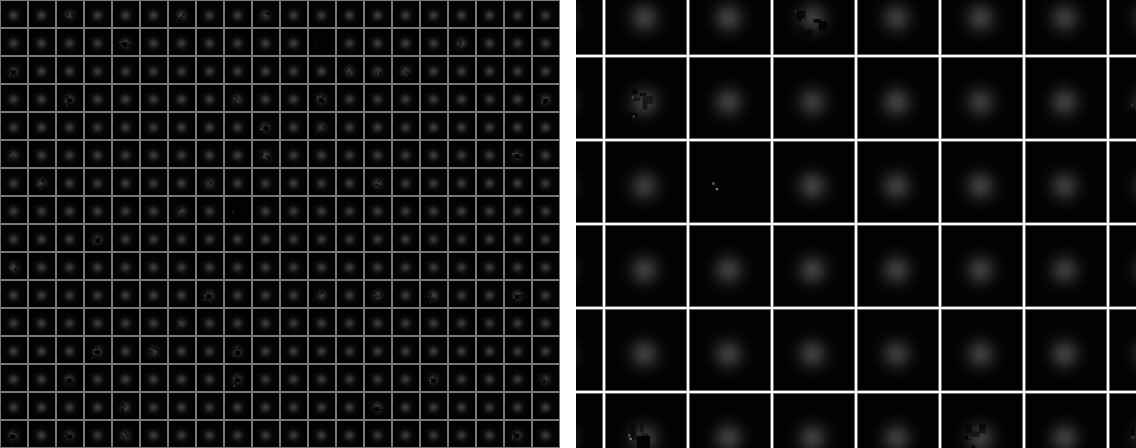
Left: the whole. Right: its middle third, enlarged.
Reproduce this pattern procedurally as a WebGL 2 fragment shader.

```glsl
#version 300 es
precision highp float;
// A grid of 20 by 16 black cells ruled by thin white lines, each with a dim
// Gaussian spot. Hashed cells are damaged: chipped by small dark boxes, some
// with a square hole and pale specks, and a very few with no spot at all.

uniform vec2 u_resolution;
out vec4 fragColor;

const vec2 GRID = vec2(20.0, 16.0);
const vec2 SPOT_CENTER = vec2(0.482, 0.452);
const float SPOT_SIGMA = 0.118;
const float LINE_WIDTH = 0.034;
const vec3 BACKGROUND = vec3(0.008);
const vec3 SPOT_COLOR = vec3(0.225);
const vec3 LINE_COLOR = vec3(0.98);
const vec3 SPECK_COLOR = vec3(0.75);

float hash(vec2 p, float seed) {
  vec3 q = fract(vec3(p.xyx + seed * 7.31) * vec3(0.1031, 0.1030, 0.0973));
  q += dot(q, q.yzx + 33.33);
  return fract((q.x + q.y) * q.z);
}

vec2 hash2(vec2 p, float seed) {
  return vec2(hash(p, seed), hash(p, seed + 0.57));
}

// Coverage of an axis-aligned box, softened over one pixel.
float box(vec2 p, vec2 halfSize, vec2 px) {
  vec2 cover = clamp((halfSize - abs(p)) / px + 0.5, 0.0, 1.0);
  cover = min(cover, 2.0 * halfSize / px);
  return cover.x * cover.y;
}

// Coverage of the ruled lines centred on the cell borders.
float gridLines(vec2 local, float width, vec2 px) {
  vec2 d = min(local, 1.0 - local);
  vec2 cover = clamp((0.5 * width - d) / px + 0.5, 0.0, 1.0);
  cover = min(cover, width / px);
  return max(cover.x, cover.y);
}

float spot(vec2 p, float sigma) {
  return exp(-dot(p, p) / (2.0 * sigma * sigma));
}

// Dark ragged boxes, mostly on the lower left side of the spot.
float chips(vec2 p, vec2 id, vec2 px) {
  float cover = 0.0;
  for (int i = 0; i < 6; i++) {
    float seed = 10.0 + float(i) * 3.0;
    vec2 center = (hash2(id, seed) - vec2(0.58, 0.62)) * 0.34;
    vec2 halfSize = 0.018 + 0.042 * hash2(id, seed + 1.3);
    float strength = 0.45 + 0.5 * hash(id, seed + 2.1);
    cover = max(cover, strength * box(p - center, halfSize, px));
  }
  return cover;
}

// Tiny pale dots scattered left of and below the spot.
float specks(vec2 p, vec2 id, vec2 px) {
  float cover = 0.0;
  for (int i = 0; i < 3; i++) {
    float seed = 40.0 + float(i) * 3.0;
    vec2 center = vec2(-0.15, -0.08) + (hash2(id, seed) - 0.5) * vec2(0.1, 0.34);
    float strength = hash(id, seed + 1.7);
    cover = max(cover, strength * box(p - center, vec2(0.014), px));
  }
  return cover;
}

void main() {
  vec2 gridPos = gl_FragCoord.xy / u_resolution * GRID;
  vec2 id = floor(gridPos);
  vec2 local = fract(gridPos);
  vec2 px = GRID / u_resolution;
  vec2 p = local - SPOT_CENTER;

  // Wear is chosen once for each cell.
  float wear = hash(id, 1.0);
  float chipped = step(wear, 0.15);
  float holed = step(wear, 0.075);
  float missing = step(wear, 0.006);

  // Spot with its chips and hole cut away.
  float light = spot(p, SPOT_SIGMA) * (0.96 + 0.08 * hash(id, 2.0));
  light *= 1.0 - chipped * chips(p, id, px);
  vec2 holeCenter = vec2(-0.005, -0.045) + (hash2(id, 3.0) - 0.5) * 0.03;
  light *= 1.0 - holed * box(p - holeCenter, vec2(0.08, 0.075), px);
  light *= 1.0 - missing;

  // Layers from back to front.
  vec3 color = BACKGROUND + SPOT_COLOR * light;
  float speckCover = specks(p, id, px) * mix(0.35 * chipped, 1.0, holed);
  color = mix(color, SPECK_COLOR, speckCover);
  color = mix(color, LINE_COLOR, gridLines(local, LINE_WIDTH, px));
  fragColor = vec4(color, 1.0);
}
```
